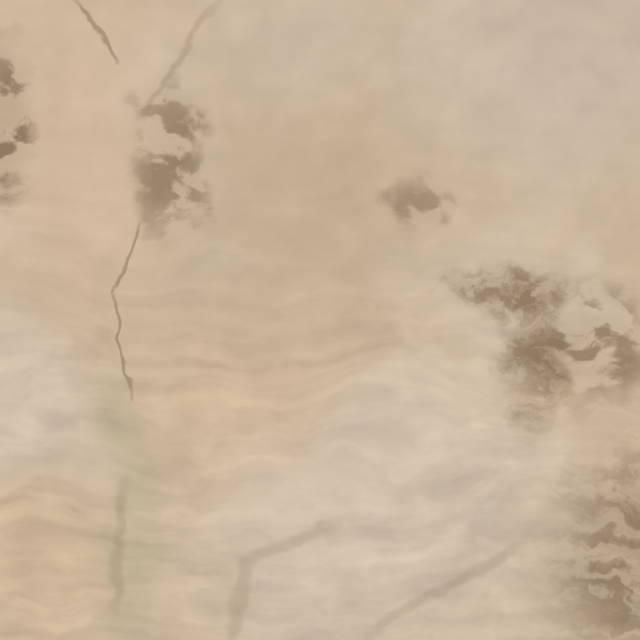
Write a WebGL 1 fragment shader that draws this texture.

```glsl
precision highp float;
// Weathered plaster: soft drifts of tan, cream, grey and peach made from fbm,
// with brushed horizontal grain, ragged brown stains and a few wandering
// hairline cracks laid over it.

uniform vec2 u_resolution;

#define TAN    vec3(0.797, 0.718, 0.615)
#define CREAM  vec3(0.828, 0.758, 0.675)
#define GREY   vec3(0.785, 0.715, 0.645)
#define OCHRE  vec3(0.750, 0.675, 0.565)
#define PEACH  vec3(0.825, 0.712, 0.600)
#define STAIN  vec3(0.475, 0.390, 0.295)
#define STAIN_AMOUNT 0.85
#define CRACK_AMOUNT 0.42
#define GRAIN_AMOUNT 0.075

float hash(vec2 cell) {
  vec3 q = fract(cell.xyx * vec3(0.1031, 0.1030, 0.0973));
  q += dot(q, q.yzx + 33.33);
  return fract((q.x + q.y) * q.z);
}

float noise(vec2 p) {
  vec2 i = floor(p), f = fract(p);
  f = f * f * (3.0 - 2.0 * f);
  float low = mix(hash(i), hash(i + vec2(1.0, 0.0)), f.x);
  float high = mix(hash(i + vec2(0.0, 1.0)), hash(i + 1.0), f.x);
  return mix(low, high, f.y);
}

float fbm(vec2 p) {
  float sum = 0.0, gain = 0.52;
  for (int i = 0; i < 5; i++) {
    sum += gain * noise(p);
    p = mat2(1.6, 1.2, -1.2, 1.6) * p + 17.3;
    gain *= 0.5;
  }
  return sum;
}

// Soft elliptical area, 1 at its centre and 0 outside
float area(vec2 p, vec2 centre, vec2 radius) {
  return 1.0 - smoothstep(0.25, 1.0, length((p - centre) / radius));
}

// Line from a to b, fading towards both ends
float crack(vec2 p, vec2 a, vec2 b, float width) {
  vec2 ab = b - a;
  float t = clamp(dot(p - a, ab) / dot(ab, ab), 0.0, 1.0);
  float line = 1.0 - smoothstep(0.2 * width, width, length(p - a - ab * t));
  return line * (0.45 + 0.55 * smoothstep(0.0, 0.3, t * (1.0 - t) * 2.0));
}

void main() {
  vec2 p = gl_FragCoord.xy / u_resolution;
  vec2 drift = vec2(fbm(p * 5.0 + 3.0), fbm(p * 5.0 + 41.0)) - 0.5;
  vec2 soft = p + 0.16 * drift;
  vec2 jitter = vec2(fbm(p * 26.0 + 9.0), fbm(p * 26.0 + 67.0)) - 0.5;
  vec2 ragged = p + 0.05 * drift + vec2(0.075, 0.035) * jitter;

  // Broad drifts of colour
  float cloud = fbm(soft * 4.0 + 11.0);
  vec3 color = mix(TAN, CREAM, smoothstep(0.42, 0.68, cloud) * 0.75);
  color = mix(color, OCHRE, 0.6 * smoothstep(0.48, 0.72, fbm(soft * vec2(4.0, 5.5) + 53.0)));
  color = mix(color, OCHRE, 0.35 * area(soft, vec2(0.58, 0.72), vec2(0.50, 0.32)));
  float warm = area(soft, vec2(0.14, 0.72), vec2(0.20, 0.42))
             + area(soft, vec2(0.37, 0.41), vec2(0.18, 0.20))
             + area(soft, vec2(0.03, 0.10), vec2(0.18, 0.20));
  color = mix(color, PEACH, 0.6 * min(warm, 1.0));
  color = mix(color, GREY, 0.75 * area(soft, vec2(0.90, 0.92), vec2(0.38, 0.30)));
  float pale = area(soft, vec2(0.48, 0.95), vec2(0.22, 0.18))
             + area(soft, vec2(0.60, 0.14), vec2(0.50, 0.30))
             + area(soft, vec2(0.02, 0.33), vec2(0.16, 0.14));
  color = mix(color, mix(GREY, CREAM, 0.55), 0.65 * min(pale, 1.0));

  // Faint olive run-off down the left side
  float runOff = area(soft, vec2(0.19, 0.20), vec2(0.06, 0.42));
  color = mix(color, OCHRE + vec3(-0.01, 0.01, 0.0), 0.6 * runOff);

  // Brushed grain, stronger towards the bottom
  float grain = fbm(vec2(p.x * 9.0, p.y * 48.0) + 5.0 * drift) - 0.5;
  float mottling = fbm(p * 24.0 + 31.0) - 0.5;
  float grainFade = mix(1.0, 0.2, smoothstep(0.25, 0.8, p.y));
  color *= 1.0 + GRAIN_AMOUNT * (2.0 * grain * grainFade + 0.9 * mottling);

  // Brushed stains on the right, crusty speckled ones elsewhere
  float brushed = 0.85 * area(ragged, vec2(1.00, 0.14), vec2(0.17, 0.23))
                + 0.80 * area(ragged, vec2(0.83, 0.44), vec2(0.07, 0.15))
                + 0.85 * area(ragged, vec2(0.78, 0.545), vec2(0.13, 0.05));
  float crusty = 1.0 * area(ragged, vec2(0.00, 0.81), vec2(0.07, 0.18))
               + 0.8 * area(ragged, vec2(0.27, 0.75), vec2(0.09, 0.16))
               + 0.8 * area(ragged, vec2(0.93, 0.46), vec2(0.14, 0.13))
               + 0.6 * area(ragged, vec2(0.65, 0.67), vec2(0.07, 0.05));
  float streaks = smoothstep(0.25, 0.75, fbm(vec2(p.x * 13.0, p.y * 62.0) + 4.0 * jitter));
  float speckle = smoothstep(0.44, 0.66, fbm(p * vec2(28.0, 40.0) + 3.0 * drift + 71.0));
  float stain = brushed * (0.3 + 0.6 * streaks) + crusty * (0.16 + 0.75 * speckle);
  color = mix(color, STAIN, STAIN_AMOUNT * min(stain, 0.85));

  // Hairline cracks, then softer grooves near the bottom
  vec2 bent = p + 0.035 * drift + 0.022 * jitter;
  float cracks = crack(bent, vec2(0.12, 0.99), vec2(0.19, 0.90), 0.0055)
               + crack(bent, vec2(0.22, 0.66), vec2(0.18, 0.55), 0.0050)
               + crack(bent, vec2(0.18, 0.55), vec2(0.21, 0.38), 0.0050)
               + 0.45 * crack(bent, vec2(0.34, 0.99), vec2(0.23, 0.82), 0.0080);
  float grooves = crack(bent, vec2(0.36, 0.00), vec2(0.38, 0.13), 0.016)
                + crack(bent, vec2(0.38, 0.13), vec2(0.52, 0.19), 0.014)
                + crack(bent, vec2(0.18, 0.05), vec2(0.19, 0.25), 0.014)
                + crack(bent, vec2(0.58, 0.02), vec2(0.84, 0.16), 0.014);
  float lines = min(cracks, 1.0) + 0.4 * min(grooves, 1.0);
  color = mix(color, STAIN, CRACK_AMOUNT * lines);

  gl_FragColor = vec4(color, 1.0);
}
```
